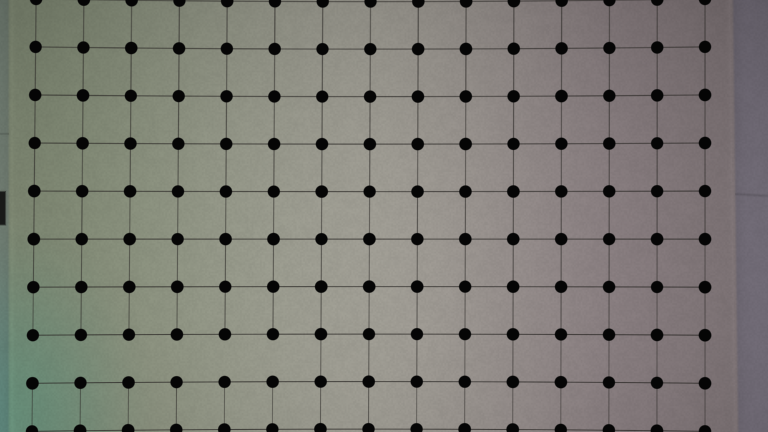
Write a Shadertoy shader that draws this pattern.

```glsl
// A sheet of paper with a 15 by 10 lattice of black dots joined by thin lines,
// under uneven light that drifts from green at the left to mauve at the right.
// The lattice is a slightly bowed grid; a few vertical links are left out.

float hash(vec2 p) {
    p = fract(p * vec2(0.1031, 0.1137));
    p += dot(p, p.yx + 33.33);
    return fract((p.x + p.y) * p.x * 17.0);
}

float noise(vec2 p) {
    vec2 i = floor(p), f = fract(p);
    f = f * f * (3.0 - 2.0 * f);
    return mix(mix(hash(i), hash(i + vec2(1, 0)), f.x),
               mix(hash(i + vec2(0, 1)), hash(i + vec2(1, 1)), f.x), f.y);
}

// Coverage of a shape of the given half width at distance d
float cover(float d, float halfWidth, float soft) {
    return 1.0 - smoothstep(halfWidth - soft, halfWidth + soft, d);
}

// Lattice coordinates: whole numbers fall on the dots
vec2 latticeCoord(vec2 p) {
    float left = 0.0835 - 0.0095 * p.y;
    float bow = (p.x - 0.855) / 0.78;
    return vec2(14.0 * (p.x - left) / (1.632 - left),
                5.0 + (p.y - 0.5535) / (0.10995 + 0.0013 * bow * bow));
}

vec3 litPaper(vec2 p) {
    float s = p.x / 1.778;
    vec3 col = vec3(0.625, 0.615, 0.58);
    col *= mix(vec3(1), vec3(0.87, 0.95, 0.85), smoothstep(0.55, 0.0, s));
    col *= mix(vec3(1), vec3(0.92, 0.86, 0.93), smoothstep(0.45, 0.85, s));

    // Falloff away from the brightest spot, then a teal cast in the lower left
    vec2 v = (p - vec2(0.8, 0.64)) * vec2(0.75, 0.85);
    col *= 1.0 - 0.38 * dot(v, v);
    float teal = smoothstep(0.38, 0.0, length((p - vec2(0.0, 1.0)) * vec2(1.0, 0.7)));
    return mix(col, vec3(0.36, 0.56, 0.48), 0.7 * teal);
}

void mainImage(out vec4 fragColor, in vec2 fragCoord) {
    // Units of canvas height, y running down from the top
    vec2 p = vec2(fragCoord.x, iResolution.y - fragCoord.y) / iResolution.y;
    float soft = max(0.7 / iResolution.y, 0.0009);
    vec3 col = litPaper(p);

    // Surface behind the sheet, with a shadow hugging the paper edges
    float outsideRight = p.x - 1.697 - 0.012 * p.y;
    float outsideLeft = 0.02 - p.x;
    float outside = max(outsideRight, outsideLeft);
    float offSheet = smoothstep(-0.004, 0.004, outside);
    col *= mix(vec3(1), vec3(0.95, 0.98, 1.06), offSheet);
    col *= 1.0 - 0.09 * offSheet * exp(-max(outside, 0.0) * 60.0);
    col *= 1.0 + 0.05 * exp(-abs(outside + 0.008) * 180.0);

    // Crease at the right, faint seam and dark notch at the left
    float crease = p.y - 0.449 - 0.06 * (p.x - 1.7);
    col *= 1.0 - 0.14 * step(0.0, outsideRight) * cover(abs(crease), 0.002, 0.004);
    col *= 1.0 - 0.2 * step(0.0, outsideLeft) * cover(abs(p.y - 0.31), 0.0015, 0.003);
    vec2 notch = abs(p - vec2(0.004, 0.482)) - vec2(0.009, 0.039);
    col = mix(col, vec3(0.06), 0.9 * cover(max(notch.x, notch.y), 0.0, 0.003));

    // Links between dots
    vec2 g = latticeCoord(p);
    vec2 node = clamp(round(g), vec2(0, 0), vec2(14, 9));
    vec2 d = abs(g - node) * 0.1107;
    float insideRow = step(0.0, g.x) * step(g.x, 14.0);
    float missing = step(node.x, 5.5) * step(abs(g.y - 7.5), 0.5);
    float halfWidth = mix(0.0015, 0.0011, p.y);
    float across = cover(d.y, halfWidth, soft) * insideRow
                 * (0.5 + 0.25 * p.y + 0.12 * hash(vec2(floor(g.x), node.y) + 3.0));
    float down = cover(d.x, halfWidth, soft) * (1.0 - missing)
               * (0.5 + 0.12 * hash(vec2(node.x, floor(g.y)) + 41.0));
    col = mix(col, vec3(0.17, 0.16, 0.15), max(across, down));

    // Dots, slightly uneven in size
    float radius = 0.0143 + 0.0005 * (hash(node + 7.0) - 0.5);
    col = mix(col, vec3(0.02), cover(length(d), radius, soft * 1.2));

    // Mottling and fine grain
    col *= 1.0 + 0.02 * (noise(p * 45.0) - 0.5) + 0.045 * (noise(p * 260.0) - 0.5);
    fragColor = vec4(clamp(col, 0.0, 1.0), 1.0);
}
```
